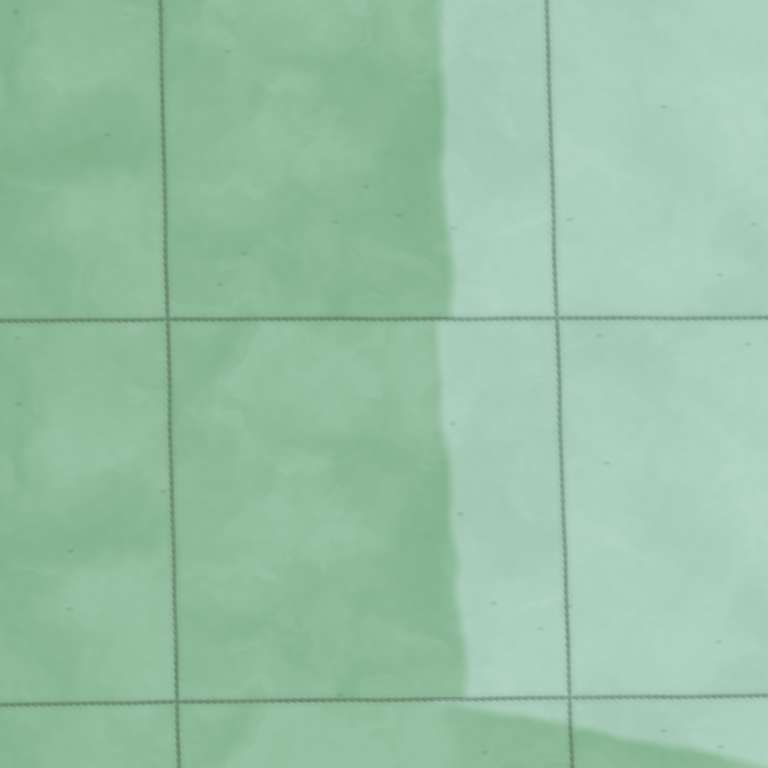
Reproduce this texture procedurally as a three.js fragment shader.

```glsl
varying vec2 vUv;

const vec3 SHADE_DEEP  = vec3(0.505, 0.695, 0.555);
const vec3 SHADE_PALE  = vec3(0.590, 0.755, 0.640);
const vec3 LIT_DEEP    = vec3(0.638, 0.790, 0.708);
const vec3 LIT_PALE    = vec3(0.690, 0.828, 0.760);
const vec3 JOINT_SHADE = vec3(0.400, 0.525, 0.425);
const vec3 JOINT_LIT   = vec3(0.460, 0.590, 0.515);

const vec2  TILE_SIZE    = vec2(0.508, 0.500);
const vec2  GRID_ORIGIN  = vec2(0.233, 0.083);
const vec2  GRID_LEAN    = vec2(-0.025, 0.011);  // slope of the first joints
const vec2  GRID_SPREAD  = vec2(-0.009, -0.008); // slope added per tile
const float JOINT_HALF   = 0.0024;
const float JOINT_SOFT   = 0.0022;
const float JOINT_WOBBLE = 0.0016;
const float TWIST_FREQ   = 105.0;
const float LIGHT_EDGE   = 0.569;
const float LIGHT_SOFT   = 0.009;
const float TAU          = 6.2831853;

float hash(vec2 p) {
  vec3 q = fract(p.xyx * vec3(0.1031, 0.1030, 0.0973));
  q += dot(q, q.yzx + 33.33);
  return fract((q.x + q.y) * q.z);
}

float noise(vec2 p) {
  vec2 i = floor(p);
  vec2 f = fract(p);
  f = f * f * (3.0 - 2.0 * f);
  float low = mix(hash(i), hash(i + vec2(1.0, 0.0)), f.x);
  float high = mix(hash(i + vec2(0.0, 1.0)), hash(i + 1.0), f.x);
  return mix(low, high, f.y);
}

float fbm(vec2 p) {
  float sum = 0.0;
  float gain = 0.5;
  for (int i = 0; i < 5; i++) {
    sum += gain * noise(p);
    p = mat2(1.6, 1.2, -1.2, 1.6) * p + 7.3;
    gain *= 0.5;
  }
  return sum;
}

// Tile coordinates of the slightly skewed grid
vec2 gridAt(vec2 uv) {
  vec2 along = uv.yx;
  vec2 pitch = vec2(0.512, 0.500) + GRID_SPREAD * along;
  return (uv - GRID_ORIGIN - GRID_LEAN * along) / pitch;
}

// Window light: its edge drifts down each tile and ends in a slanted shadow
float lightMask(vec2 uv, vec2 grid) {
  float waver = (noise(uv * 22.0) - 0.5) * 0.009;
  float drift = (0.04 - 0.02 * floor(grid.y)) * pow(1.0 - fract(grid.y), 1.2);
  float side = uv.x - LIGHT_EDGE - drift + waver;
  float foot = uv.y - 0.075 + 0.2 * (uv.x - 0.64) + waver;
  return smoothstep(-LIGHT_SOFT, LIGHT_SOFT, side) * smoothstep(-LIGHT_SOFT, LIGHT_SOFT, foot);
}

// Cloudy glaze print, shared by the tiles of a column
float glaze(vec2 grid) {
  vec2 tile = floor(grid);
  vec2 p = fract(grid) + vec2(tile.x * 3.7, 0.0);
  vec2 warp = vec2(fbm(p * 4.0 + 11.0), fbm(p * 4.0 + 29.0)) - 0.5;
  float cloud = fbm(p * 4.5 + warp * 1.6 + 3.0);
  float wisps = smoothstep(0.56, 0.75, fbm(p * vec2(9.0, 13.0) + warp * 4.0 + 51.0));
  float tone = (hash(tile + 17.0) - 0.5) * 0.12;
  return 0.5 + (cloud - 0.48) * 1.7 + wisps * 0.25 + tone;
}

// Sparse small dark marks
float specks(vec2 uv) {
  vec2 cell = floor(uv * 26.0);
  vec2 centre = 0.25 + 0.5 * vec2(hash(cell + 5.0), hash(cell + 41.0));
  vec2 offset = (fract(uv * 26.0) - centre) * vec2(0.7, 1.2);
  return step(0.95, hash(cell + 71.0)) * (1.0 - smoothstep(0.03, 0.13, length(offset)));
}

void main() {
  vec2 grid = gridAt(vUv);
  float lit = lightMask(vUv, grid);

  // Tile surface
  float pale = clamp(glaze(grid) - 0.25 * (vUv.y - 0.45) * (1.0 - lit), 0.0, 1.0);
  vec3 colour = mix(mix(SHADE_DEEP, SHADE_PALE, pale), mix(LIT_DEEP, LIT_PALE, pale), lit);
  colour += lit * 0.03 * (vUv.x - 0.75);
  colour *= 1.0 - 0.07 * specks(vUv);
  colour += (fbm(vUv * 90.0) - 0.48) * 0.018;

  // Joints with a fine twisted profile
  vec2 wobble = vec2(noise(vec2(vUv.y * 18.0, 3.0)), noise(vec2(vUv.x * 18.0, 9.0))) - 0.5;
  vec2 across = (fract(grid + 0.5) - 0.5) * TILE_SIZE + wobble * JOINT_WOBBLE;
  float twist = sin(TAU * TWIST_FREQ * (vUv.x + vUv.y));
  vec2 dist = abs(across + 0.0005 * twist);
  vec2 line = 1.0 - smoothstep(JOINT_HALF - JOINT_SOFT, JOINT_HALF + JOINT_SOFT, dist);
  vec2 halo = 1.0 - smoothstep(0.0, 0.012, dist);
  float wear = 0.82 + 0.10 * twist + 0.25 * (noise(vUv * 30.0) - 0.5);
  vec3 jointColour = mix(JOINT_SHADE, JOINT_LIT, lit);
  colour *= 1.0 - 0.05 * max(halo.x, halo.y);
  colour = mix(colour, jointColour, max(line.x, line.y) * clamp(wear, 0.0, 1.0));

  gl_FragColor = vec4(colour, 1.0);
}
```
